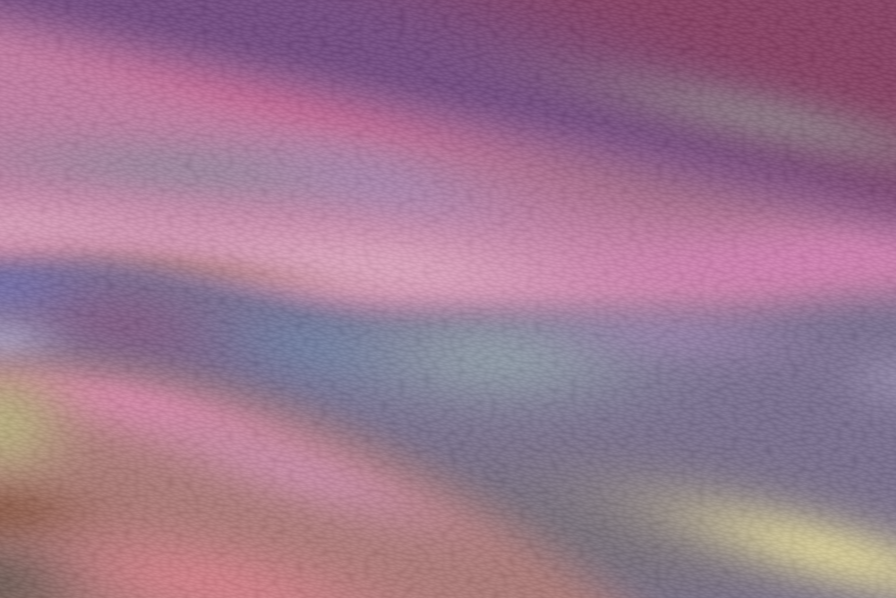
A WebGL 2 fragment shader for this background:

```glsl
#version 300 es
precision highp float;
// Soft iridescent folds: four colour layers meet along blurred curved edges,
// each tinted by sheared gaussian glows. Stretched cellular noise adds a
// fine brushed grain over the whole.

uniform vec2 u_resolution;
out vec4 fragColor;

// Layer colours
const vec3 VIOLET   = vec3(0.46, 0.31, 0.51);
const vec3 WINE     = vec3(0.53, 0.27, 0.40);
const vec3 PINK     = vec3(0.74, 0.49, 0.63);
const vec3 SLATE    = vec3(0.48, 0.44, 0.56);
const vec3 CLAY     = vec3(0.66, 0.48, 0.47);
// Glow colours
const vec3 ASH      = vec3(0.55, 0.50, 0.53);
const vec3 ROSE     = vec3(0.77, 0.40, 0.57);
const vec3 MAUVE    = vec3(0.58, 0.53, 0.61);
const vec3 LILAC    = vec3(0.64, 0.53, 0.70);
const vec3 DUSK     = vec3(0.61, 0.42, 0.52);
const vec3 BLUSH    = vec3(0.84, 0.64, 0.73);
const vec3 ORCHID   = vec3(0.80, 0.50, 0.69);
const vec3 IRIS     = vec3(0.46, 0.44, 0.66);
const vec3 PLUM     = vec3(0.52, 0.36, 0.51);
const vec3 MIST     = vec3(0.66, 0.62, 0.74);
const vec3 STEEL    = vec3(0.43, 0.49, 0.63);
const vec3 SAGE     = vec3(0.56, 0.61, 0.65);
const vec3 STONE    = vec3(0.47, 0.44, 0.47);
const vec3 CREAM    = vec3(0.82, 0.78, 0.58);
const vec3 CANDY    = vec3(0.82, 0.52, 0.65);
const vec3 OLIVE    = vec3(0.71, 0.67, 0.50);
const vec3 UMBER    = vec3(0.52, 0.34, 0.25);
const vec3 SHADE    = vec3(0.40, 0.36, 0.33);
const vec3 SALMON   = vec3(0.82, 0.50, 0.54);
// Grain: cells per canvas height, and strength
const vec2 GRAIN_CELLS = vec2(70.0, 200.0);
const float GRAIN_AMOUNT = 0.075;

vec2 hash2(vec2 p) {
    vec3 q = fract(p.xyx * vec3(0.1031, 0.1030, 0.0973));
    q += dot(q, q.yzx + 33.33);
    return fract((q.xx + q.yz) * q.zy);
}

// Distance to the nearest scattered cell point
float cellNoise(vec2 p) {
    vec2 cell = floor(p), f = fract(p);
    float nearest = 2.0;
    for (int y = -1; y <= 1; y++)
        for (int x = -1; x <= 1; x++) {
            vec2 o = vec2(x, y);
            vec2 d = o + hash2(cell + o) - f;
            nearest = min(nearest, dot(d, d));
        }
    return sqrt(nearest);
}

// Tints col with a gaussian ellipse sheared along a slope
void glow(inout vec3 col, vec2 p, vec2 centre, vec2 radius, float slope, vec3 tint, float power) {
    vec2 q = p - centre;
    q.y -= slope * q.x;
    q /= radius;
    col = mix(col, tint, power * exp(-dot(q, q)));
}

float below(float depth, float edge, float softness) {
    return smoothstep(edge - softness, edge + softness, depth);
}

void main() {
    vec2 uv = gl_FragCoord.xy / u_resolution;
    vec2 p = vec2(uv.x, 1.0 - uv.y); // y is depth from the top

    // Upper violet and wine fold
    vec3 col = mix(VIOLET, WINE, smoothstep(0.3, 0.75, p.x - 1.5 * p.y));
    glow(col, p, vec2(0.86, 0.20), vec2(0.20, 0.05), 0.32, ASH, 0.8);

    // Pink fold
    vec3 fold = PINK;
    glow(fold, p, vec2(0.35, 0.18), vec2(0.25, 0.05), 0.34, ROSE, 0.75);
    glow(fold, p, vec2(0.22, 0.285), vec2(0.24, 0.055), 0.10, MAUVE, 0.8);
    glow(fold, p, vec2(0.43, 0.31), vec2(0.12, 0.06), 0.30, LILAC, 0.6);
    glow(fold, p, vec2(0.74, 0.31), vec2(0.22, 0.07), 0.22, DUSK, 0.75);
    glow(fold, p, vec2(0.00, 0.375), vec2(0.20, 0.05), 0.05, BLUSH, 0.7);
    glow(fold, p, vec2(0.42, 0.45), vec2(0.28, 0.075), 0.12, BLUSH, 0.95);
    glow(fold, p, vec2(0.90, 0.435), vec2(0.26, 0.055), -0.10, ORCHID, 0.85);
    glow(fold, p, vec2(0.22, 0.45), vec2(0.13, 0.025), 0.15, CLAY, 0.6);
    col = mix(col, fold, below(p.y, 0.03 + 0.34 * p.x, 0.065));

    // Slate fold
    fold = SLATE;
    glow(fold, p, vec2(0.15, 0.545), vec2(0.16, 0.07), 0.25, PLUM, 0.85);
    glow(fold, p, vec2(0.00, 0.48), vec2(0.09, 0.05), 0.0, IRIS, 0.85);
    glow(fold, p, vec2(0.00, 0.575), vec2(0.06, 0.045), 0.0, MIST, 0.8);
    glow(fold, p, vec2(0.35, 0.58), vec2(0.12, 0.07), 0.20, STEEL, 0.85);
    glow(fold, p, vec2(0.56, 0.60), vec2(0.15, 0.085), 0.05, SAGE, 0.9);
    glow(fold, p, vec2(0.75, 0.56), vec2(0.13, 0.05), 0.10, LILAC, 0.55);
    glow(fold, p, vec2(1.00, 0.635), vec2(0.05, 0.05), 0.0, MIST, 0.4);
    glow(fold, p, vec2(0.66, 0.90), vec2(0.30, 0.13), 0.10, STONE, 0.85);
    glow(fold, p, vec2(0.93, 0.925), vec2(0.18, 0.062), 0.38, CREAM, 0.95);
    float slateEdge = 0.435 + 0.085 * smoothstep(0.08, 0.45, p.x) - 0.02 * smoothstep(0.8, 1.0, p.x);
    col = mix(col, fold, below(p.y, slateEdge, mix(0.03, 0.05, p.x)));

    // Lower left clay fold
    fold = CLAY;
    glow(fold, p, vec2(0.15, 0.675), vec2(0.17, 0.055), 0.30, CANDY, 0.9);
    glow(fold, p, vec2(0.33, 0.785), vec2(0.16, 0.06), 0.45, mix(PINK, BLUSH, 0.4), 0.8);
    glow(fold, p, vec2(0.00, 0.71), vec2(0.07, 0.09), 0.0, OLIVE, 0.95);
    glow(fold, p, vec2(0.00, 0.86), vec2(0.09, 0.05), 0.0, UMBER, 0.8);
    glow(fold, p, vec2(0.00, 0.97), vec2(0.10, 0.07), 0.0, SHADE, 0.9);
    glow(fold, p, vec2(0.24, 0.98), vec2(0.18, 0.075), 0.25, SALMON, 0.85);
    col = mix(col, fold, below(p.y, 0.60 + 0.85 * p.x * p.x, 0.045 + 0.05 * p.x));

    // Brushed grain
    vec2 fibre = gl_FragCoord.xy / u_resolution.y;
    fibre.y += 0.12 * fibre.x;
    col += GRAIN_AMOUNT * (0.47 - cellNoise(fibre * GRAIN_CELLS));

    fragColor = vec4(col, 1.0);
}
```
